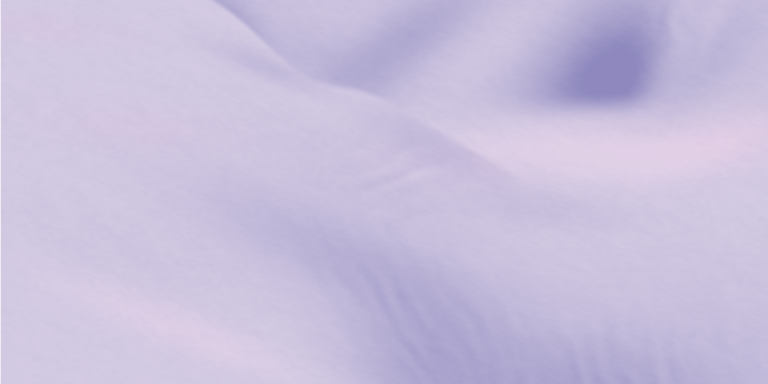
This background is drawn by a Shadertoy shader. Its source:

```glsl
// Soft lavender dunes with violet hollows, pink crests and fine wind ripples.

float hash(vec2 p) {
    p = fract(p * vec2(0.1031, 0.1137));
    p += dot(p, p.yx + 33.33);
    return fract((p.x + p.y) * p.x * 47.0);
}

float noise(vec2 p) {
    vec2 i = floor(p), f = fract(p);
    f = f * f * (3.0 - 2.0 * f);
    return mix(mix(hash(i), hash(i + vec2(1, 0)), f.x),
               mix(hash(i + vec2(0, 1)), hash(i + vec2(1, 1)), f.x), f.y);
}

vec2 rotate(vec2 p, float angle) {
    float c = cos(angle), s = sin(angle);
    return vec2(c * p.x + s * p.y, c * p.y - s * p.x);
}

// Gaussian ellipse, turned counter-clockwise by angle
float blob(vec2 p, vec2 centre, vec2 radius, float angle) {
    vec2 q = rotate(p - centre, angle) / radius;
    return exp(-dot(q, q));
}

// Wavy lines across the given direction, broken up by noise
float ripples(vec2 p, float angle, float frequency) {
    vec2 q = rotate(p, angle);
    float warp = 4.0 * noise(q * vec2(9.0, 14.0));
    return sin(q.x * frequency + warp) * noise(q * vec2(30.0, 12.0) + 7.0);
}

// Height of the long crest falling from the top left to the centre
float crest(float x) {
    float dip = (x - 0.79) / 0.13;
    return 1.0 - 0.583 * (x - 0.56) - 0.062 * exp(-dip * dip);
}

// 0 is lit sand, 1 is deep shadow
float duneShade(vec2 p) {
    float d = p.y - crest(p.x);
    float behind = smoothstep(-0.012, 0.012, d);
    float shade = 0.13;

    // Far slopes behind the crest
    float far = 0.10 * smoothstep(0.62, 0.80, p.y);
    far += 0.34 * blob(p, vec2(1.06, 0.90), vec2(0.25, 0.075), 0.62);
    far += 0.40 * exp(-max(d, 0.0) / 0.05) * blob(p, vec2(0.60, 0.98), vec2(0.12, 0.15), 0.0);
    far += 0.12 * blob(p, vec2(0.86, 0.83), vec2(0.20, 0.07), -0.4);
    far -= 0.07 * blob(p, vec2(1.29, 0.88), vec2(0.22, 0.06), 0.7);

    // Deep hollow with a firm foot and right flank
    float hollow = 0.78 * blob(p, vec2(1.58, 0.78), vec2(0.20, 0.13), 0.35)
                 + 0.30 * blob(p, vec2(1.62, 0.93), vec2(0.16, 0.13), 0.9);
    hollow *= smoothstep(0.675, 0.765, p.y + 0.12 * (p.x - 1.58) * (p.x - 1.58));
    hollow *= 1.0 - 0.75 * smoothstep(-0.05, 0.08, p.x - 1.69 - 0.3 * (p.y - 0.80));
    far += hollow + 0.14 * blob(p, vec2(1.87, 0.86), vec2(0.20, 0.07), 0.8);
    shade += far * behind;

    // Near slopes and the lee below the crest
    float lee = 0.24 * blob(p, vec2(1.13, 0.62), vec2(0.20, 0.06), -0.35);
    lee += 0.20 * blob(p, vec2(0.70, 0.82), vec2(0.16, 0.035), -0.42);
    shade += lee * (1.0 - behind);
    shade += 0.13 * blob(p, vec2(1.40, 0.46), vec2(0.26, 0.055), -0.08);
    shade += 0.10 * blob(p, vec2(0.95, 0.53), vec2(0.32, 0.09), -0.5);

    // Violet trough sweeping to the lower right
    shade += 0.30 * blob(p, vec2(0.90, 0.33), vec2(0.42, 0.11), -0.42);
    shade += 0.36 * blob(p, vec2(1.10, 0.06), vec2(0.24, 0.17), -0.6);
    shade += 0.34 * blob(p, vec2(1.55, -0.02), vec2(0.36, 0.13), 0.0);
    shade += 0.13 * smoothstep(0.50, 0.10, p.y) * smoothstep(0.85, 1.4, p.x);
    shade += 0.05 * blob(p, vec2(0.35, 0.33), vec2(0.40, 0.09), -0.35);

    // Lit crests
    shade -= 0.13 * blob(p, vec2(1.45, 0.61), vec2(0.30, 0.055), -0.05);
    shade -= 0.11 * blob(p, vec2(1.80, 0.61), vec2(0.32, 0.07), 0.25);
    shade -= 0.10 * blob(p, vec2(0.48, 0.14), vec2(0.40, 0.05), -0.38);
    shade -= 0.06 * blob(p, vec2(0.82, 0.73), vec2(0.16, 0.03), -0.40);
    return shade;
}

void mainImage(out vec4 fragColor, in vec2 fragCoord) {
    vec2 p = fragCoord / iResolution.y;
    p.x *= 2.0 * iResolution.y / iResolution.x;
    float shade = duneShade(p);

    // Wind ripples in the centre, the trough and the top right
    shade += 0.08 * ripples(p, 1.9, 100.0) * blob(p, vec2(1.06, 0.55), vec2(0.13, 0.10), 0.0);
    shade += 0.10 * ripples(p, 0.55, 110.0) * blob(p, vec2(1.12, 0.17), vec2(0.26, 0.14), -0.6);
    shade += 0.10 * ripples(p, 0.25, 95.0) * blob(p, vec2(1.58, 0.05), vec2(0.32, 0.10), 0.0);
    shade += 0.09 * ripples(p, -0.2, 75.0) * blob(p, vec2(1.77, 0.96), vec2(0.12, 0.09), 0.0);

    // Sand grain, drawn out along the slope
    vec2 q = rotate(p, -0.4);
    shade += 0.045 * (noise(q * vec2(70.0, 150.0)) - 0.5);
    shade += 0.035 * (noise(q * vec2(18.0, 50.0) + 19.0) - 0.5);

    vec3 litSand = vec3(0.862, 0.824, 0.906), violet = vec3(0.555, 0.535, 0.745);
    vec3 color = mix(litSand, violet, clamp(shade, 0.0, 1.0));

    // Pink bounce light on the crests
    float pink = blob(p, vec2(1.55, 0.61), vec2(0.42, 0.08), 0.05)
               + blob(p, vec2(1.95, 0.65), vec2(0.25, 0.07), 0.3)
               + 0.8 * blob(p, vec2(0.46, 0.15), vec2(0.25, 0.05), -0.38)
               + 0.6 * blob(p, vec2(0.36, 0.67), vec2(0.22, 0.05), -0.1)
               + 0.7 * blob(p, vec2(0.08, 0.93), vec2(0.20, 0.03), -0.1);
    color += pink * vec3(0.016, -0.010, -0.004);

    // Pale sliver along the left border
    color = mix(color, vec3(0.97), 0.8 * (1.0 - smoothstep(0.001, 0.004, p.x)));
    fragColor = vec4(color, 1.0);
}
```
